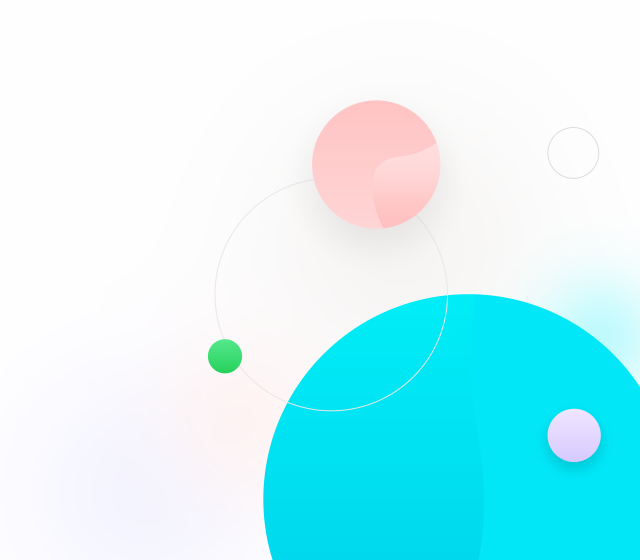
This background is drawn by a WebGL 1 fragment shader. Its source:

```glsl
precision highp float;
// Soft abstract backdrop: pastel glows on white, a large cyan disc, and
// smaller gradient discs joined by thin rings. Built from gaussian glows,
// circle distances and curved dividing edges, in units of canvas height.
uniform vec2 u_resolution;

// Centre (xy) and radius (z) of each circle
const vec3 CYAN_DISC  = vec3(0.8363, 0.1086, 0.3661);
const vec3 PINK_DISC  = vec3(0.6719, 0.7061, 0.1146);
const vec3 GREEN_DISC = vec3(0.4018, 0.3638, 0.0305);
const vec3 LILAC_DISC = vec3(1.0253, 0.2225, 0.0476);
const vec3 LARGE_RING = vec3(0.5915, 0.4740, 0.2076);
const vec3 SMALL_RING = vec3(1.0238, 0.7269, 0.0454);
const float RING_HALF_WIDTH = 0.0009;

// Centre (xy) and spread (z) of each glow
const vec3 WARM_GLOW  = vec3(0.715, 0.560, 0.270);
const vec3 LILAC_GLOW = vec3(0.253, 0.120, 0.230);
const vec3 BLUSH_GLOW = vec3(0.432, 0.250, 0.150);
const vec3 CYAN_GLOW  = vec3(1.070, 0.395, 0.110);

const vec3 WHITE       = vec3(1.0, 0.998, 0.999);
const vec3 WARM_TINT   = vec3(0.965, 0.960, 0.956);
const vec3 LILAC_TINT  = vec3(0.955, 0.957, 1.0);
const vec3 BLUSH_TINT  = vec3(1.0, 0.945, 0.940);
const vec3 CYAN_TINT   = vec3(0.75, 0.98, 0.99);
const vec3 CYAN_FLAT   = vec3(0.005, 0.905, 0.970);
const vec3 CYAN_TOP    = vec3(0.0, 0.930, 0.970);
const vec3 CYAN_BOTTOM = vec3(0.0, 0.850, 0.930);
const vec3 PINK_TOP    = vec3(1.0, 0.765, 0.765);
const vec3 PINK_BOTTOM = vec3(1.0, 0.835, 0.835);
const vec3 FOLD_TOP    = vec3(1.0, 0.865, 0.865);
const vec3 FOLD_BOTTOM = vec3(1.0, 0.755, 0.755);
const vec3 GREEN_TOP   = vec3(0.33, 0.91, 0.55);
const vec3 GREEN_BOTTOM = vec3(0.15, 0.82, 0.36);
const vec3 LILAC_TOP   = vec3(0.94, 0.90, 1.0);
const vec3 LILAC_BOTTOM = vec3(0.84, 0.79, 1.0);
const vec3 LARGE_RING_COLOR = vec3(0.905, 0.910, 0.910);
const vec3 SMALL_RING_COLOR = vec3(0.865);

float circle(vec2 p, vec3 c) {
  return length(p - c.xy) - c.z;
}

// Antialiased coverage of a signed distance
float cover(float d, float pixel) {
  return clamp(0.5 - d / pixel, 0.0, 1.0);
}

float ring(vec2 p, vec3 c, float pixel) {
  return cover(abs(circle(p, c)) - RING_HALF_WIDTH, pixel);
}

float glow(vec2 p, vec3 g) {
  vec2 v = (p - g.xy) / g.z;
  return exp(-dot(v, v));
}

// Blurred disc, dropped below its caster
float shadow(vec2 p, vec3 c, float drop, float blur) {
  return 1.0 - smoothstep(-blur, blur, circle(p + vec2(0.0, drop), c));
}

// Vertical gradient across a circle
vec3 shade(vec2 p, vec3 c, vec3 bottom, vec3 top) {
  return mix(bottom, top, clamp(0.5 + 0.5 * (p.y - c.y) / c.z, 0.0, 1.0));
}

float smoothMax(float a, float b, float k) {
  float h = max(k - abs(a - b), 0.0) / k;
  return max(a, b) + 0.25 * k * h * h;
}

// Cyan disc split by a wavy vertical edge
vec3 cyanFill(vec2 p, float pixel) {
  float edge = 0.852 + 0.0126 * cos(12.42 * (p.y - 0.107));
  vec3 left = mix(CYAN_BOTTOM, CYAN_TOP, clamp(p.y / 0.4747, 0.0, 1.0));
  return mix(CYAN_FLAT, left, cover(p.x - edge, pixel));
}

// Pink disc with a rounded lighter fold at its lower right
vec3 pinkFill(vec2 p, float pixel) {
  vec2 q = (p - PINK_DISC.xy) / PINK_DISC.z;
  float left = -0.058 + 0.42 * (q.y + 0.357) * (q.y + 0.357);
  float rise = max(q.x - 0.305, 0.0);
  float top = 0.123 + 0.535 * rise * rise;
  float fold = smoothMax(left - q.x, q.y - top, 0.36);
  vec3 outer = shade(p, PINK_DISC, PINK_BOTTOM, PINK_TOP);
  vec3 inner = mix(FOLD_BOTTOM, FOLD_TOP, smoothstep(-1.0, 0.25, q.y));
  return mix(outer, inner, cover(fold * PINK_DISC.z, pixel));
}

void main() {
  float pixel = 1.0 / u_resolution.y;
  vec2 p = gl_FragCoord.xy * pixel;

  // Background glows
  vec3 col = mix(WHITE, WARM_TINT, glow(p, WARM_GLOW));
  col = mix(col, LILAC_TINT, glow(p, LILAC_GLOW));
  col = mix(col, BLUSH_TINT, 0.75 * glow(p, BLUSH_GLOW));
  col = mix(col, CYAN_TINT, glow(p, CYAN_GLOW));

  // Large disc, with the rings above it
  col = mix(col, cyanFill(p, pixel), cover(circle(p, CYAN_DISC), pixel));
  col = mix(col, LARGE_RING_COLOR, ring(p, LARGE_RING, pixel));
  col = mix(col, SMALL_RING_COLOR, ring(p, SMALL_RING, pixel));

  // Small discs and their shadows
  col *= 1.0 - 0.07 * shadow(p, PINK_DISC, 0.030, 0.060);
  col = mix(col, pinkFill(p, pixel), cover(circle(p, PINK_DISC), pixel));
  vec3 green = shade(p, GREEN_DISC, GREEN_BOTTOM, GREEN_TOP);
  col = mix(col, green, cover(circle(p, GREEN_DISC), pixel));
  col *= 1.0 - 0.14 * shadow(p, LILAC_DISC, 0.012, 0.024);
  vec3 lilac = shade(p, LILAC_DISC, LILAC_BOTTOM, LILAC_TOP);
  col = mix(col, lilac, cover(circle(p, LILAC_DISC), pixel));

  gl_FragColor = vec4(col, 1.0);
}
```
